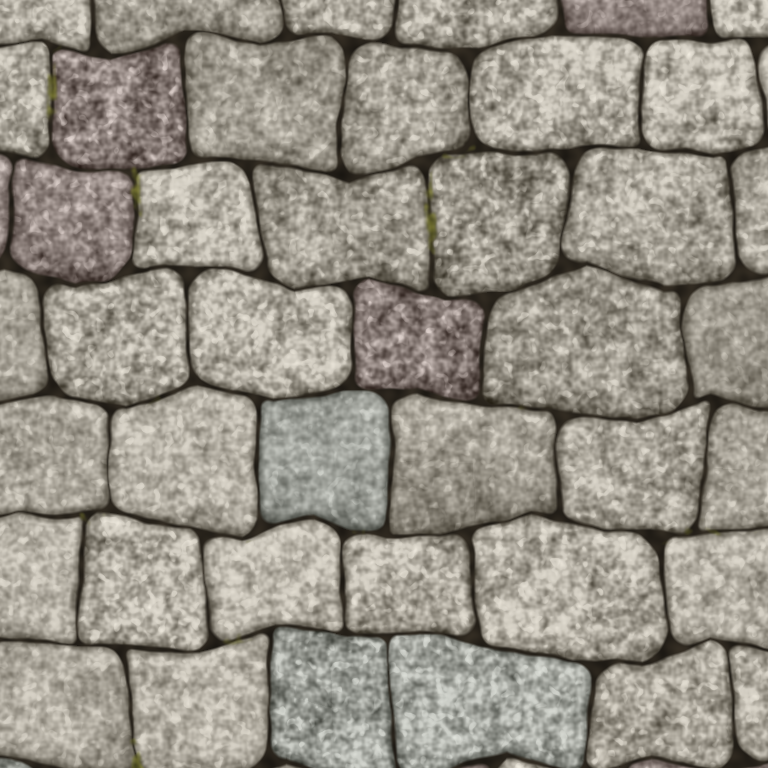
Write a Shadertoy shader that draws this texture.

```glsl
// Dry stone wall: uneven courses of rounded, lichen-mottled grey blocks with dark joints.

const float COURSE_HEIGHT = 0.158;
const float STONE_WIDTH   = 0.190;
const float COURSE_JITTER = 0.26;   // kinks of the bed joints, in course heights
const float JOINT_JITTER  = 0.42;   // shift of the upright joints, in stone widths
const float JOINT_TILT    = 0.28;
const float GAP           = 0.0022; // half width of a joint
const vec2  CORNER_RADIUS = vec2(0.010, 0.042);
const float BASE_TONE     = 0.645;
const float STONE_VARIETY = 0.17;
const float MOTTLE        = 0.31;
const float LICHEN        = 0.13;
const float RELIEF        = 0.07;
const vec3  WARM_TINT     = vec3(0.020, 0.000, -0.045);
const vec3  PURPLE_TINT   = vec3(0.010, -0.018, 0.008);
const vec3  BLUE_TINT     = vec3(-0.030, 0.000, 0.018);
const vec3  GAP_COLOR     = vec3(0.155, 0.135, 0.105);
const vec3  MOSS_COLOR    = vec3(0.43, 0.43, 0.17);

float hash(vec2 p) {
    vec3 q = fract(vec3(p.xyx) * 0.1031);
    q += dot(q, q.yzx + 33.33);
    return fract((q.x + q.y) * q.z);
}

float cornerSlope(vec2 cell, vec2 offset) {
    float angle = 6.2832 * hash(cell + 57.0);
    return dot(vec2(cos(angle), sin(angle)), offset);
}

// Gradient noise, roughly -1 to 1
float noise(vec2 p) {
    vec2 i = floor(p), f = p - i;
    vec2 u = f * f * f * (f * (f * 6.0 - 15.0) + 10.0);
    vec2 e = vec2(1.0, 0.0);
    float low  = mix(cornerSlope(i, f), cornerSlope(i + e.xy, f - e.xy), u.x);
    float high = mix(cornerSlope(i + e.yx, f - e.yx), cornerSlope(i + e.xx, f - e.xx), u.x);
    return 1.4 * mix(low, high, u.y);
}

// Height of the kinked bed joint below a course
float bedJoint(float course, float x) {
    float knot = x / (0.5 * STONE_WIDTH) + 7.3 * hash(vec2(course, 3.0));
    float i = floor(knot);
    float kink = mix(hash(vec2(i, course + 40.0)), hash(vec2(i + 1.0, course + 40.0)), knot - i) - 0.5;
    float sway = 0.12 * noise(vec2(x * 2.2, course * 5.7));
    return COURSE_HEIGHT * (course + COURSE_JITTER * kink + sway);
}

float courseShift(float course) {
    return 0.5 * mod(course, 2.0) + 0.3 * hash(vec2(course, 11.0));
}

// Position of the tilted upright joint left of a stone
float uprightJoint(float index, float course, float y) {
    vec2 id = vec2(index, course);
    float shift = courseShift(course) + JOINT_JITTER * (hash(id + 20.0) - 0.5);
    float tilt = JOINT_TILT * (hash(id + 70.0) - 0.5);
    return STONE_WIDTH * (index + shift) + tilt * (y - COURSE_HEIGHT * (course + 0.5));
}

// Finds the stone at p; sides holds distances to left, right, bottom, top
vec2 findStone(vec2 p, out vec4 sides) {
    float course = floor(p.y / COURSE_HEIGHT);
    if (p.y < bedJoint(course, p.x)) course -= 1.0;
    else if (p.y > bedJoint(course + 1.0, p.x)) course += 1.0;
    float index = floor(p.x / STONE_WIDTH - courseShift(course));
    if (p.x < uprightJoint(index, course, p.y)) index -= 1.0;
    else if (p.x > uprightJoint(index + 1.0, course, p.y)) index += 1.0;
    sides = vec4(p.x - uprightJoint(index, course, p.y),
                 uprightJoint(index + 1.0, course, p.y) - p.x,
                 p.y - bedJoint(course, p.x),
                 bedJoint(course + 1.0, p.x) - p.y);
    return vec2(index, course);
}

// Depth inside the stone, with a different rounding at each corner
float stoneDepth(vec2 id, vec4 sides) {
    vec2 corner = step(sides.yw, sides.xz);
    float radius = mix(CORNER_RADIUS.x, CORNER_RADIUS.y, hash(id * 2.0 + corner + 130.0));
    vec2 d = min(sides.xz, sides.yw);
    return min(radius - length(max(radius - d, 0.0)), min(d.x, d.y));
}

float roughness(vec2 p) {
    return noise(p * 38.0) + 0.6 * noise(p * 80.0 + 9.0);
}

void mainImage(out vec4 fragColor, in vec2 fragCoord) {
    vec2 uv = fragCoord / iResolution.y;
    float pixel = 1.0 / iResolution.y;

    // Stone outline
    vec2 p = uv + 3.0;
    p += 0.006 * vec2(noise(uv * 11.0), noise(uv * 11.0 + 31.0));
    p += 0.0022 * vec2(noise(uv * 34.0 + 5.0), noise(uv * 34.0 + 63.0));
    vec4 sides;
    vec2 id = findStone(p, sides);
    float depth = stoneDepth(id, sides) - GAP - 0.0022 * noise(uv * 17.0 + 80.0);

    // Mottled surface, shifted so that each stone has its own pattern
    vec2 s = uv + 5.0 * vec2(hash(id + 210.0), hash(id + 250.0));
    float grain = 0.35 * noise(s * 21.0) + 0.45 * noise(s * 45.0 + 17.0)
                + 0.50 * noise(s * 86.0 + 41.0) + 0.38 * noise(s * 150.0 + 73.0);
    float flecks = smoothstep(0.22, 0.62, noise(s * 68.0 + 90.0) + 0.4 * noise(s * 135.0 + 3.0));
    float relief = roughness(s) - roughness(s + vec2(-0.003, 0.005));
    float coarse = mix(0.65, 1.2, hash(id + 300.0));
    float kind = hash(id + 340.0);
    float purple = step(kind, 0.17), blue = step(0.92, kind);

    float tone = BASE_TONE + STONE_VARIETY * (hash(id + 380.0) - 0.5) - 0.09 * purple - 0.05 * blue;
    tone += coarse * (MOTTLE * grain + LICHEN * flecks) + RELIEF * relief;
    tone += 0.08 * noise(s * 7.0);

    // Light from above, shade towards the joints
    tone += 0.05 * (1.0 - smoothstep(0.0, 0.035, sides.w));
    tone -= 0.08 * (1.0 - smoothstep(0.0, 0.040, sides.z));
    tone *= mix(0.64, 1.0, smoothstep(-0.001, 0.011, depth));
    tone = min(tone, 0.80 + 0.35 * (tone - 0.80));
    vec3 stone = vec3(tone) + WARM_TINT + PURPLE_TINT * purple + BLUE_TINT * blue;

    // Dark joints with rare moss
    vec3 gap = GAP_COLOR * (1.0 + 0.4 * noise(uv * 55.0));
    float cover = smoothstep(-1.0, 1.0, depth / max(0.0022, pixel));
    vec3 color = mix(gap, stone, cover);
    float moss = smoothstep(0.52, 0.72, noise(uv * 8.0 + 120.0) + 0.2 * noise(uv * 70.0));
    moss *= 1.0 - smoothstep(0.001, 0.007, depth);
    color = mix(color, MOSS_COLOR * (1.0 + 0.35 * noise(uv * 110.0)), 0.75 * moss);

    fragColor = vec4(clamp(color, 0.0, 1.0), 1.0);
}
```
